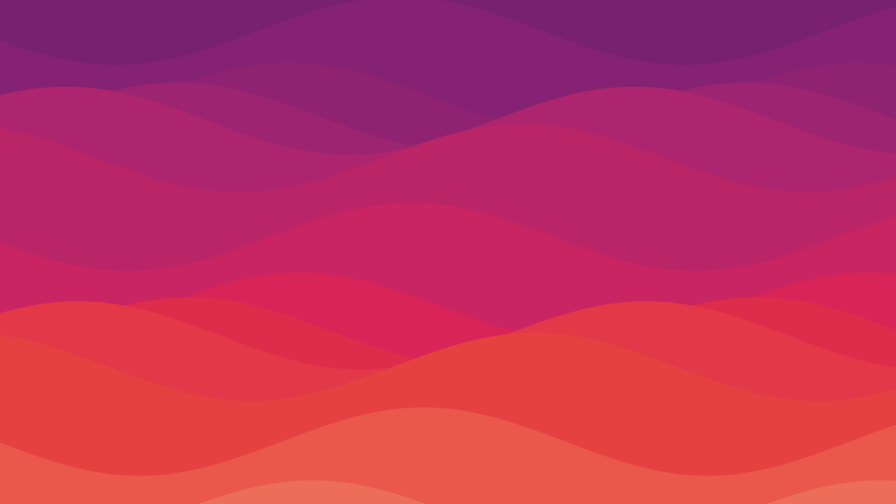
Write a Shadertoy shader that draws this background.

```glsl
const int LAYERS = 12;
const float TAU = 6.2831853;

// Wave shape, in fractions of the canvas
const float WAVELENGTH = 0.634;
const float AMPLITUDE = 0.0678;
const float FIRST_CREST = 0.4466;
const float CREST_SHIFT = 0.1242;

// Mean height of each wave, back to front
const float LEVELS[LAYERS] = float[](
    0.9387, 0.8079, 0.7685, 0.7604, 0.6863, 0.5301,
    0.3912, 0.3426, 0.3345, 0.2720, 0.1238, -0.0208);

const vec3 SKY = vec3(0.470, 0.130, 0.435);

// Plum through crimson to coral
const vec3 WAVE_COLORS[LAYERS] = vec3[](
    vec3(0.522, 0.133, 0.451), vec3(0.565, 0.137, 0.443),
    vec3(0.616, 0.141, 0.439), vec3(0.678, 0.145, 0.431),
    vec3(0.729, 0.145, 0.408), vec3(0.788, 0.145, 0.384),
    vec3(0.851, 0.141, 0.341), vec3(0.867, 0.176, 0.290),
    vec3(0.890, 0.220, 0.282), vec3(0.898, 0.255, 0.255),
    vec3(0.914, 0.345, 0.290), vec3(0.925, 0.431, 0.345));

float waveHeight(float x, float crest, float level, float amplitude) {
    return level + amplitude * cos(TAU * (x - crest) / WAVELENGTH);
}

// Smooth coverage of the area below an edge
float fillBelow(float y, float edge, float softness) {
    return smoothstep(-softness, softness, edge - y);
}

void mainImage(out vec4 fragColor, in vec2 fragCoord) {
    vec2 uv = fragCoord / iResolution.xy;
    float softness = 0.75 / iResolution.y;
    vec3 color = SKY;

    // Stack the waves, each crest shifted left of the one behind
    for (int i = 0; i < LAYERS; i++) {
        float crest = FIRST_CREST - CREST_SHIFT * float(i);
        float edge = waveHeight(uv.x, crest, LEVELS[i], AMPLITUDE);
        color = mix(color, WAVE_COLORS[i], fillBelow(uv.y, edge, softness));
    }

    fragColor = vec4(color, 1.0);
}
```
